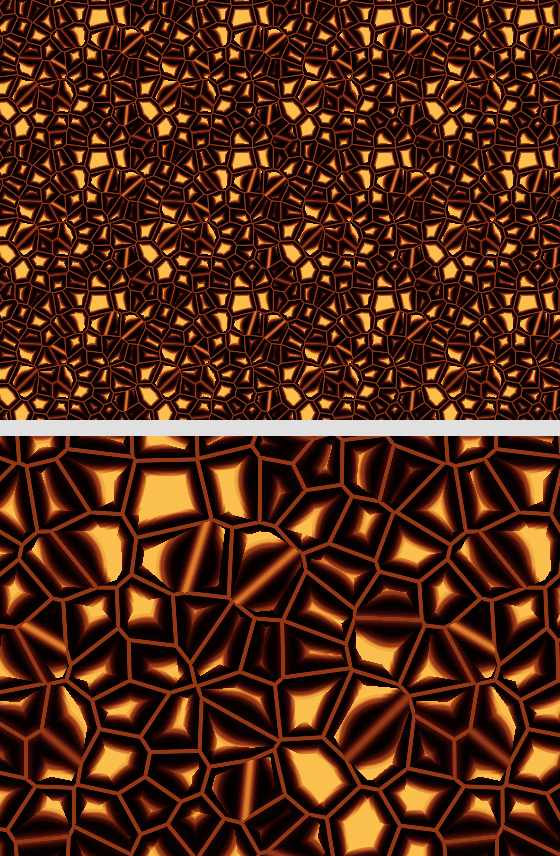
Top, the full canvas; bottom, a detail of the centre.
This pattern is drawn by a WebGL 1 fragment shader. Its source:

```glsl
precision highp float;
// Tiling mosaic of dark Voronoi facets with ember-lit cores and glowing seams.

uniform vec2 u_resolution;

const float CELLS = 8.0;          // cells along one side of the repeating tile
const float TILES_HIGH = 2.94;    // tiles over the canvas height

vec2 hash2(vec2 p) {
  return fract(sin(vec2(dot(p, vec2(127.1, 311.7)), dot(p, vec2(269.5, 183.3)))) * 43758.5453);
}

// Black through ember red and orange to pale gold.
vec3 emberRamp(float heat) {
  vec3 color = mix(vec3(0.025, 0.005, 0.005), vec3(0.21, 0.03, 0.02), smoothstep(0.0, 0.25, heat));
  color = mix(color, vec3(0.39, 0.12, 0.06), smoothstep(0.22, 0.43, heat));
  color = mix(color, vec3(0.59, 0.22, 0.08), smoothstep(0.4, 0.6, heat));
  color = mix(color, vec3(0.83, 0.44, 0.15), smoothstep(0.58, 0.8, heat));
  return mix(color, vec3(0.98, 0.75, 0.30), smoothstep(0.78, 1.0, heat));
}

// Finds the offsets to the nearest and second nearest sites, wrapped per tile.
void nearestSites(vec2 p, out vec2 first, out vec2 second) {
  vec2 cell = floor(p);
  float d1 = 100.0;
  float d2 = 100.0;
  first = vec2(0.0);
  second = vec2(0.0);
  for (int y = -2; y <= 2; y++) {
    for (int x = -2; x <= 2; x++) {
      vec2 id = cell + vec2(float(x), float(y));
      vec2 offset = id + hash2(mod(id, CELLS)) - p;
      float d = dot(offset, offset);
      if (d < d1) {
        d2 = d1;
        second = first;
        d1 = d;
        first = offset;
      } else if (d < d2) {
        d2 = d;
        second = offset;
      }
    }
  }
}

void main() {
  float scale = CELLS * TILES_HIGH;
  vec2 p = gl_FragCoord.xy / u_resolution.y * scale;
  float pixel = scale / u_resolution.y;

  vec2 first, second;
  nearestSites(p, first, second);
  float gap = max(length(second - first), 0.001);
  float edge = (dot(second, second) - dot(first, first)) / (2.0 * gap);
  float reach = length(second);

  // Isolated cells hold a bright pointed core, crowded cells stay dark.
  float core = smoothstep(0.52, 1.02, reach) * smoothstep(0.08, 0.40, edge);
  core *= 1.25 + 0.08 * sin(reach * 70.0);

  // Thin seam on every border, wide hot seam between close sites.
  float seam = 0.57 * (1.0 - smoothstep(0.04 - 0.5 * pixel, 0.04 + 0.5 * pixel, edge));
  float closeness = 1.0 - smoothstep(0.35, 0.75, gap);
  float glow = 0.85 * closeness * exp(-edge * edge / 0.014);

  float heat = clamp(max(core, max(seam, glow)), 0.0, 1.0);
  gl_FragColor = vec4(emberRamp(heat), 1.0);
}
```
